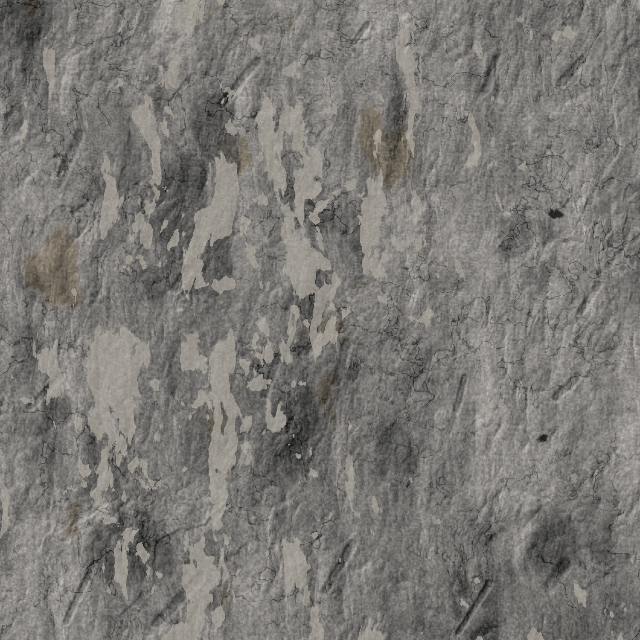
This texture is drawn by a WebGL 1 fragment shader. Its source:

```glsl
precision highp float;
// Weathered grey rock face with ledges, gouges, cracks and pale vertical plaster remnants.
uniform vec2 u_resolution;

float hash(vec2 p) {
  return fract(sin(dot(p, vec2(127.1, 311.7))) * 43758.5453);
}

float noise(vec2 p) {
  vec2 cell = floor(p), f = fract(p);
  f = f * f * (3.0 - 2.0 * f);
  return mix(mix(hash(cell), hash(cell + vec2(1.0, 0.0)), f.x),
             mix(hash(cell + vec2(0.0, 1.0)), hash(cell + 1.0), f.x), f.y);
}

float fbm(vec2 p) {
  float sum = 0.0, amplitude = 0.5;
  for (int i = 0; i < 5; i++) {
    sum += amplitude * noise(p);
    p = mat2(1.6, 1.2, -1.2, 1.6) * p + 7.3;
    amplitude *= 0.5;
  }
  return sum;
}

// Fbm stretched along y: every octave keeps the vertical grain.
float streaks(vec2 p) {
  float sum = 0.0, amplitude = 0.5;
  for (int i = 0; i < 5; i++) {
    sum += amplitude * noise(p);
    p = p * 2.03 + 11.7;
    amplitude *= 0.5;
  }
  return sum;
}

// Folded noise with sharp valleys, like broken stone.
float crumple(vec2 p) {
  float sum = 0.0, amplitude = 0.5;
  for (int i = 0; i < 5; i++) {
    sum += amplitude * abs(2.0 * noise(p) - 1.0);
    p = mat2(1.6, 1.2, -1.2, 1.6) * p + 4.1;
    amplitude *= 0.53;
  }
  return sum;
}

vec2 warp(vec2 p) {
  return p + 0.06 * vec2(fbm(p * 7.0), fbm(p * 7.0 + 31.0));
}

// Scattered slanting tool marks, 1 at the groove centre.
float gouges(vec2 p) {
  p *= 6.0;
  float groove = 0.0;
  for (int j = -1; j <= 1; j++) {
    for (int i = -1; i <= 1; i++) {
      vec2 cell = floor(p) + vec2(float(i), float(j));
      vec2 local = p - cell - 0.2 - 0.6 * vec2(hash(cell + 3.1), hash(cell + 8.7));
      float angle = 0.75 + 0.65 * hash(cell + 5.3);
      vec2 along = vec2(cos(angle), sin(angle));
      float reach = 0.1 + 0.2 * hash(cell + 1.9);
      float t = clamp(dot(local, along), -reach, reach);
      float radius = 0.04 + 0.04 * hash(cell + 6.4);
      float mark = 1.0 - smoothstep(0.3, 1.0, length(local - along * t) / radius);
      groove = max(groove, mark * step(0.55, hash(cell + 2.2)));
    }
  }
  return groove;
}

float height(vec2 p) {
  vec2 q = warp(p);
  float ledge = smoothstep(0.47, 0.5, fbm(vec2(q.x - 0.2 * q.y, q.y * 0.7) * 9.0));
  ledge *= smoothstep(0.4, 0.75, noise(p * 6.0 + 20.0));
  return crumple(q * vec2(24.0, 13.0)) + 0.2 * ledge - 0.26 * gouges(p + 0.25 * (q - p));
}

// Rare small black holes with ragged outlines.
float pits(vec2 p) {
  vec2 grid = p * 11.0 + 0.25 * vec2(fbm(p * 60.0), fbm(p * 60.0 + 9.0));
  vec2 cell = floor(grid);
  vec2 local = fract(grid) - 0.3 - 0.4 * vec2(hash(cell + 4.0), hash(cell + 9.0));
  float radius = 0.05 + 0.09 * hash(cell + 12.0);
  float spot = 1.0 - smoothstep(radius - 0.03, radius + 0.02, length(local * vec2(0.8, 1.2)));
  return spot * step(0.95, hash(cell + 17.0));
}

void main() {
  vec2 p = gl_FragCoord.xy / u_resolution.y;
  vec2 q = warp(p);

  // Relief lit from the upper left
  vec2 toLight = vec2(-0.0011, 0.0012);
  float relief = height(p - toLight) - height(p + toLight);
  float grain = 0.6 * noise(p * 420.0) + 0.4 * noise(p * 210.0 + 50.0) - 0.5;

  // Rock tone: broad patches, vertical streaks, shading, grain
  float region = fbm(p * 3.0 + 14.0) - 0.48;
  float tone = 0.465 + 0.27 * (fbm(p * vec2(5.0, 3.0) + 60.0) - 0.48);
  tone += 0.22 * (streaks(q * vec2(36.0, 9.0) + 5.0) - 0.48);
  tone += clamp(0.85 * relief, -0.2, 0.15) + 0.19 * grain;
  tone -= 0.07 * gouges(p + 0.25 * (q - p));

  // Short broken cracks at two sizes, and soot
  float crack = 1.0 - smoothstep(0.0, 0.014, abs(fbm(q * 17.0 + 3.0) - 0.48));
  float fissure = 1.0 - smoothstep(0.0, 0.025, abs(fbm(q * vec2(38.0, 26.0) + 70.0) - 0.48));
  tone -= 0.17 * crack * smoothstep(0.4, 0.65, noise(p * 12.0));
  tone -= 0.13 * fissure * smoothstep(0.4, 0.7, noise(p * 16.0 + 33.0));
  tone -= 0.13 * smoothstep(0.56, 0.7, streaks(q * vec2(14.0, 6.0) + 80.0));
  tone = max(tone, 0.1);
  vec3 color = tone * mix(vec3(1.0, 1.0, 0.98), vec3(1.015, 0.995, 0.97), smoothstep(0.2, 0.5, tone));

  // Brown stains
  float stain = smoothstep(0.69, 0.74, fbm(q * vec2(8.0, 5.0) + 43.0));
  color = mix(color, tone * vec3(0.88, 0.8, 0.67), 0.7 * stain);

  // Pale plaster in thin ragged vertical remnants and small flakes
  float remnant = streaks(q * vec2(27.0, 8.5) + 27.0) + 0.7 * region + 0.1 * (fbm(p * 70.0) - 0.48);
  float flake = fbm(q * vec2(46.0, 32.0) + 90.0) + 0.5 * region;
  float plaster = max(smoothstep(0.705, 0.725, remnant), smoothstep(0.75, 0.775, flake));
  vec3 plasterColor = vec3(0.625, 0.607, 0.575) + 0.09 * grain + clamp(0.35 * relief, -0.09, 0.05);
  color = mix(color, plasterColor, 0.93 * plaster);

  color = mix(color, vec3(0.11, 0.11, 0.105) + 0.1 * grain, 0.9 * pits(p));
  gl_FragColor = vec4(color, 1.0);
}
```
